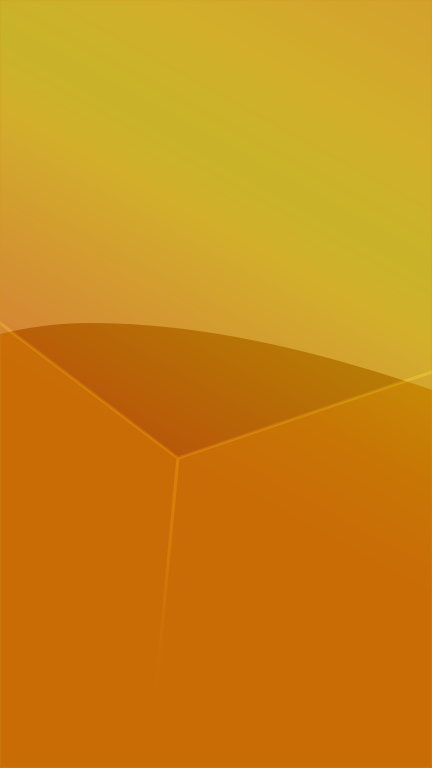
Write a Shadertoy shader that draws this background.

```glsl
// A warm diagonal sky of gold and olive above a curved orange hill.
// Both are ramps along one slanted axis; three soft creases meet on the hill,
// with a lighter facet above them and a faint shade below.

const vec2 CANVAS = vec2(1.0, 16.0 / 9.0);   // width is one unit
const vec2 SLANT = vec2(-0.482, 0.876);      // ramp axis, down and to the left

// Blend from one colour to the next as t goes from a to b
vec3 rampTo(vec3 from, vec3 to, float a, float b, float t) {
    return mix(from, to, clamp((t - a) / (b - a), 0.0, 1.0));
}

vec3 skyColor(float t) {
    vec3 amber = vec3(0.83, 0.63, 0.17);
    vec3 gold = vec3(0.822, 0.685, 0.168);
    vec3 olive = vec3(0.785, 0.70, 0.16);
    vec3 peach = vec3(0.83, 0.53, 0.20);
    vec3 c = rampTo(amber, gold, -0.48, -0.16, t);
    c = rampTo(c, olive, -0.16, 0.071, t);
    c = rampTo(c, gold, 0.071, 0.21, t);
    return rampTo(c, peach, 0.21, 0.65, t);
}

vec3 hillColor(float t) {
    vec3 ochre = vec3(0.78, 0.53, 0.02);
    vec3 orange = vec3(0.78, 0.43, 0.03);
    vec3 rust = vec3(0.79, 0.345, 0.045);
    vec3 red = vec3(0.79, 0.285, 0.075);
    vec3 coral = vec3(0.87, 0.345, 0.205);
    vec3 c = rampTo(ochre, orange, 0.324, 0.579, t);
    c = rampTo(c, rust, 0.579, 0.81, t);
    c = rampTo(c, red, 0.81, 1.09, t);
    return rampTo(c, coral, 1.09, 1.55, t);
}

vec3 facetColor(float t) {
    vec3 c = rampTo(vec3(0.78, 0.53, 0.02), vec3(0.78, 0.46, 0.02), 0.324, 0.51, t);
    return rampTo(c, vec3(0.79, 0.425, 0.025), 0.51, 0.72, t);
}

// Height of the hill: steep left shoulder, long right slope
float hillTop(float x) {
    float s = x - 0.208;
    float bend = s < 0.0 ? 0.587 : 0.31 - 0.08 * s;
    return 1.030 - bend * s * s;
}

float segmentDistance(vec2 p, vec2 a, vec2 b) {
    vec2 ab = b - a;
    return length(p - a - ab * clamp(dot(p - a, ab) / dot(ab, ab), 0.0, 1.0));
}

// One inside, zero outside, smoothed across a pixel
float cover(float d, float pixel) {
    return clamp(0.5 - d / pixel, 0.0, 1.0);
}

void mainImage(out vec4 fragColor, in vec2 fragCoord) {
    vec2 p = fragCoord / iResolution.xy * CANVAS;
    float pixel = CANVAS.y / iResolution.y;
    float t = dot(SLANT, vec2(p.x, CANVAS.y - p.y));

    // Creases: two rising arms and one fading stem
    vec2 joint = vec2(0.412, 0.7176);
    vec2 leftEnd = vec2(0.0, 1.030);
    vec2 rightEnd = vec2(1.0, 0.9167);
    vec2 stemEnd = vec2(0.359, 0.157);
    float slope = p.x < joint.x ? -0.758 : 0.339;
    float below = (joint.y + slope * (p.x - joint.x) - p.y) / sqrt(1.0 + slope * slope);

    // Hill with its shaded side and lighter facet
    vec3 shaded = hillColor(t) * (1.0 - 0.08 * exp(-max(below, 0.0) / 0.22));
    vec3 hill = mix(shaded, facetColor(t), cover(-below, pixel));
    vec3 color = mix(skyColor(t), hill, cover(p.y - hillTop(p.x), pixel));

    // Crease light
    float halfWidth = 0.0036;
    float arms = min(segmentDistance(p, joint, leftEnd), segmentDistance(p, joint, rightEnd));
    float stem = cover(segmentDistance(p, joint, stemEnd) - halfWidth, pixel);
    stem *= smoothstep(stemEnd.y, joint.y, p.y);
    float light = max(cover(arms - halfWidth, pixel), stem);
    color += vec3(0.06, 0.075, 0.015) * light;

    // Thin golden rim
    vec2 rim = min(p, CANVAS - p);
    float edge = cover(min(rim.x, rim.y) - 0.003, pixel);
    color = mix(color, vec3(0.80, 0.58, 0.10), 0.2 * edge);

    fragColor = vec4(color, 1.0);
}
```
